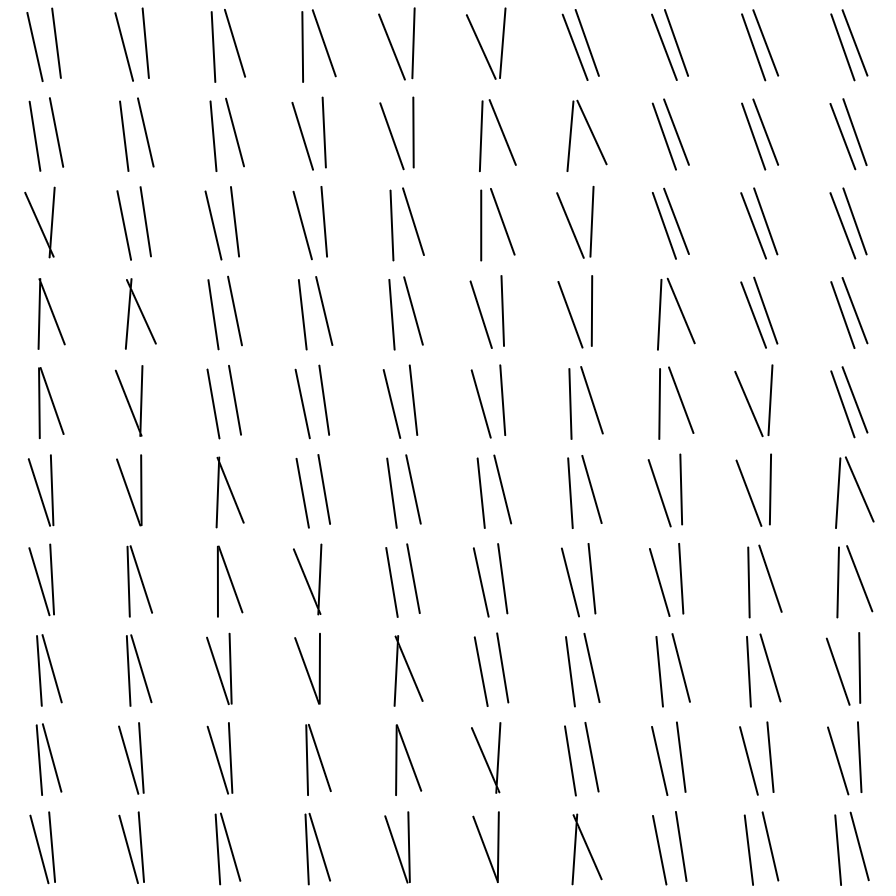
A Shadertoy shader for this pattern:

```glsl
// Ten by ten grid of thin black stroke pairs whose twist sweeps along diagonal bands.

// Distance to a stroke centred at c, leaning by angle a from the vertical
float strokeDistance(vec2 p, vec2 c, float a) {
    vec2 dir = vec2(sin(a), -cos(a));
    p -= c;
    return length(p - dir * clamp(dot(p, dir), -0.039, 0.039));
}

// Sign that alternates in runs of two
float pairedSign(float k) {
    return mod(k, 4.0) < 2.0 ? 1.0 : -1.0;
}

void mainImage(out vec4 fragColor, in vec2 fragCoord) {
    vec2 uv = fragCoord / iResolution.y;
    float pixel = 1.0 / iResolution.y;

    // Grid cell, with rows counted from the top
    vec2 origin = vec2(0.0511, 0.0532);
    vec2 cell = clamp(floor((uv - origin) / 0.0996 + 0.5), 0.0, 9.0);
    vec2 p = uv - origin - cell * 0.0996;
    float row = 9.0 - cell.y;

    // Position across the diagonal bands
    float band = cell.x - 0.87 * row + 1.5;
    bool lower = band < 0.0;
    bool upper = band > 6.7;

    // Lean and spacing of the pair, twist of its strokes in degrees
    float lean = radians(upper ? 20.1 : 9.9);
    float halfGap = lower || upper ? 0.0072 : 0.0122;
    float twist = lower ? 4.0 + 11.0 * exp(0.37 * band)
                : upper ? 0.7
                : 1.7 * band + 0.08 * band * band;
    float phase = lower ? -1.0 : upper ? 2.0 : band < 2.0 ? 1.0 : 0.0;
    twist = radians(twist) * pairedSign(cell.x + row + phase);

    // Two strokes twisted in opposite directions
    vec2 offset = halfGap * vec2(cos(lean), sin(lean));
    float d = min(strokeDistance(p, -offset, lean + twist),
                  strokeDistance(p, offset, lean - twist));

    float ink = clamp((0.0011 - d) / pixel + 0.5, 0.0, 1.0);
    fragColor = vec4(vec3(1.0 - ink), 1.0);
}
```
